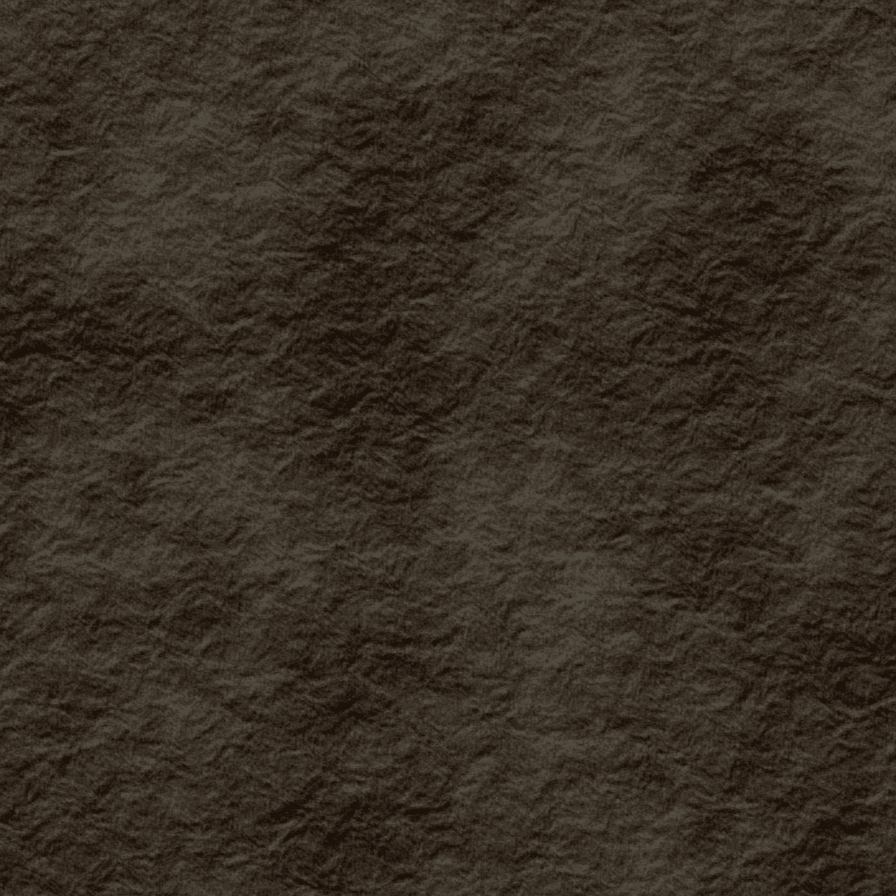
This texture is drawn by a three.js fragment shader. Its source:

```glsl
// Dark brown rough rock face with short crevices, soft stains and fine grain.
varying vec2 vUv;

float hash(vec2 p) {
  vec3 q = fract(p.xyx * vec3(0.1031, 0.1030, 0.0973));
  q += dot(q, q.yzx + 33.33);
  return fract((q.x + q.y) * q.z);
}

// Dot product of a random unit gradient with the offset from its lattice point
float corner(vec2 cell, vec2 offset) {
  float angle = 6.2832 * hash(cell);
  return dot(vec2(cos(angle), sin(angle)), offset);
}

float gradientNoise(vec2 p) {
  vec2 i = floor(p);
  vec2 f = p - i;
  vec2 u = f * f * f * (f * (f * 6.0 - 15.0) + 10.0);
  vec2 e = vec2(1.0, 0.0);
  float low = mix(corner(i, f), corner(i + e, f - e), u.x);
  float high = mix(corner(i + e.yx, f - e.yx), corner(i + 1.0, f - 1.0), u.x);
  return mix(low, high, u.y);
}

float fbm(vec2 p) {
  float sum = 0.0;
  float amplitude = 1.0;
  for (int octave = 0; octave < 5; octave++) {
    sum += amplitude * gradientNoise(p);
    p = mat2(1.84, 0.78, -0.78, 1.84) * p + 17.3;
    amplitude *= 0.68;
  }
  return sum;
}

// Rock surface: small, slightly flattened lumps with sharp broken ridges
float rockHeight(vec2 p) {
  vec2 bend = vec2(gradientNoise(p * 23.0 + 40.0), gradientNoise(p * 21.0 + 70.0));
  vec2 q = (p + 0.014 * bend) * vec2(22.0, 29.0) + 90.0;
  float ridge = abs(gradientNoise(q * 1.3 + 31.0));
  float crack = abs(gradientNoise(q.yx * 2.7 + 53.0));
  return fbm(q) - 0.7 * ridge - 0.5 * crack;
}

// Broad stains: soft repeating dark areas broken up by noise
float stains(vec2 p) {
  float columns = cos(12.566 * (p.x - 0.43));
  float rows = cos(11.6 * (p.y - 0.64));
  return 0.36 * fbm(p * 4.6 + 12.0) - 0.075 * columns - 0.085 * rows;
}

void main() {
  // Light from above and slightly left picks out the slopes
  float height = rockHeight(vUv);
  float slope = height - rockHeight(vUv + vec2(-0.0018, 0.0048));
  float broad = stains(vUv);

  // Crevices are deeper inside the dark stains
  float relief = slope * (0.64 - 0.6 * clamp(broad, -0.25, 0.25));
  float grain = 0.24 * gradientNoise(vUv * vec2(230.0, 270.0) + 5.0)
              + 0.3 * gradientNoise(vUv.yx * vec2(371.0, 353.0) + 9.0);
  float tone = 0.535 + broad + relief + 0.12 * height + grain;

  // Brown shadows to grey-brown highlights
  vec3 shadow = vec3(0.108, 0.068, 0.035);
  vec3 body = vec3(0.218, 0.180, 0.138);
  vec3 highlight = vec3(0.318, 0.292, 0.243);
  vec3 color = mix(shadow, body, clamp(tone * 2.0, 0.0, 1.0));
  color = mix(color, highlight, clamp(tone * 2.0 - 1.0, 0.0, 1.0));
  gl_FragColor = vec4(color, 1.0);
}
```
